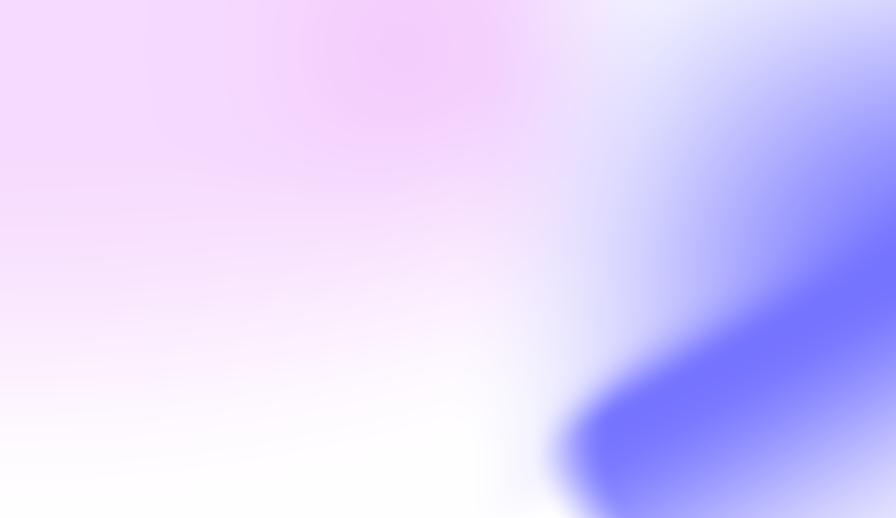
This background is drawn by a Shadertoy shader. Its source:

```glsl
// A soft pastel backdrop: a pink wash fading to white, crossed at the right
// by a blue ridge with a rounded tip and a pale blue haze above it.
// Layers are smooth masks in canvas units (0..1 on both axes), mixed by colour.

const vec3 WHITE = vec3(1.0, 0.997, 1.0);
const vec3 PINK  = vec3(0.955, 0.81, 0.993);
const vec3 BLUE  = vec3(0.46, 0.455, 1.0);

// Pink wash
const float WASH_AMOUNT  = 0.74;
const float WASH_BEND    = 0.5;
const vec2  WASH_HEIGHT  = vec2(-0.03, 0.73);
const vec2  WASH_RIGHT   = vec2(0.534, 0.755);
const vec2  GLOW_CENTER  = vec2(0.449, 0.91);
const vec2  GLOW_RADIUS  = vec2(0.156, 0.29);
const float GLOW_AMOUNT  = 0.27;

// Blue ridge
const vec2  RIDGE_POINT  = vec2(0.781, 0.2825);
const float RIDGE_SLOPE  = 0.964;
const float FALLOFF_UP   = 0.081;
const float FALLOFF_DOWN = 0.392;
const vec2  TIP          = vec2(0.635, 0.137);
const float TIP_CURVE    = 1.425;
const float TIP_SOFTNESS = 0.0456;

// Blue haze
const vec2  HAZE_ACROSS  = vec2(0.495, 1.068);
const vec2  HAZE_HEIGHT  = vec2(0.462, 1.314);
const float HAZE_FADE    = 0.135;

float bell(float x) { return exp(-x * x); }

float pinkWash(vec2 p) {
    float bentHeight = p.y - WASH_BEND * p.x * p.x;
    float wash = WASH_AMOUNT * smoothstep(WASH_HEIGHT.x, WASH_HEIGHT.y, bentHeight);
    float glow = GLOW_AMOUNT * bell(length((p - GLOW_CENTER) / GLOW_RADIUS));
    return (wash + glow) * (1.0 - smoothstep(WASH_RIGHT.x, WASH_RIGHT.y, p.x));
}

// Signed height above the crest line of the ridge
float crestHeight(vec2 p) {
    return p.y - RIDGE_POINT.y - RIDGE_SLOPE * (p.x - RIDGE_POINT.x);
}

float blueRidge(vec2 p) {
    float h = crestHeight(p);
    float body = bell(h / (h > 0.0 ? FALLOFF_UP : FALLOFF_DOWN));
    float dy = p.y - TIP.y;
    float fromTip = p.x - TIP.x - TIP_CURVE * dy * dy;
    return body * smoothstep(-TIP_SOFTNESS, TIP_SOFTNESS, fromTip);
}

float blueHaze(vec2 p) {
    float across = smoothstep(HAZE_ACROSS.x, HAZE_ACROSS.y, p.x);
    float height = 1.0 - smoothstep(HAZE_HEIGHT.x, HAZE_HEIGHT.y, p.y);
    return across * height * smoothstep(-HAZE_FADE, 0.0, crestHeight(p));
}

void mainImage(out vec4 fragColor, in vec2 fragCoord) {
    vec2 p = fragCoord / iResolution.xy;

    vec3 color = mix(WHITE, PINK, pinkWash(p));
    color = mix(color, BLUE, blueHaze(p));
    color = mix(color, BLUE, blueRidge(p));

    fragColor = vec4(color, 1.0);
}
```
